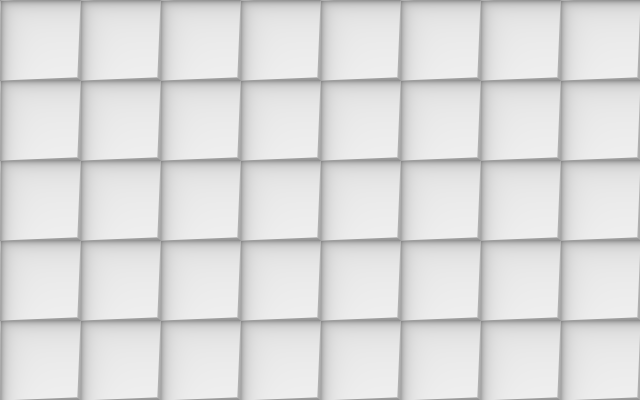
Give the GLSL for this pattern, as a Shadertoy shader.

```glsl
// Grid of pale tilted square tiles with bevelled lower-right sides and soft shadows.

const vec2  TILES         = vec2(8.0, 5.0);   // whole repeats across and down
const float GRID_SHIFT    = 0.010;            // grid offset right and down, in tiles
const float TILT          = 0.042;            // how far the free corner is pulled in
const float FACE_TOP      = 0.905;            // face brightness at its top edge
const float FACE_BOTTOM   = 0.938;            // face brightness at its bottom edge
const float SIDE_RIGHT    = 0.70;             // bevel brightness, right side
const float SIDE_BOTTOM   = 0.62;             // bevel brightness, bottom side
const float SIDE_FALLOFF  = 0.06;             // bevel darkening toward the groove
const float DEEPEST       = 0.54;             // darkest shadow allowed
const vec2  CONTACT_DEPTH = vec2(0.19, 0.22); // tight shadow: from left, from top
const vec2  SOFT_DEPTH    = vec2(0.13, 0.10); // wide shadow: from left, from top
const float CONTACT_WIDTH = 0.04;
const float SOFT_WIDTH    = 0.14;

// Face shade; q runs right and down from the tile's upper-left corner.
float faceShade(vec2 q) {
    vec2 shadow = CONTACT_DEPTH * exp(-q / CONTACT_WIDTH)
                + SOFT_DEPTH * exp(-q / SOFT_WIDTH);
    return max(mix(FACE_TOP, FACE_BOTTOM, q.y) - length(shadow), DEEPEST);
}

// Bevel shade; inset is the signed distance inside the right and bottom face edges.
float sideShade(vec2 q, vec2 inset, float pixel) {
    float mitre = smoothstep(-pixel, pixel, inset.x - inset.y);
    float side = mix(SIDE_RIGHT, SIDE_BOTTOM, mitre);
    float outward = clamp(max(-inset.x, -inset.y) / TILT, 0.0, 1.0);
    return side - SIDE_FALLOFF * outward;
}

void mainImage(out vec4 fragColor, in vec2 fragCoord) {
    vec2 uv = fragCoord / iResolution.xy;
    vec2 q = fract(vec2(uv.x, 1.0 - uv.y) * TILES - GRID_SHIFT);
    float pixel = TILES.y / iResolution.y;

    // Right and bottom edges slant inward toward their shared corner.
    vec2 inset = 1.0 - TILT * q.yx - q;
    float coverage = clamp(min(inset.x, inset.y) / pixel + 0.25, 0.0, 1.0);

    float shade = mix(sideShade(q, inset, pixel), faceShade(q), coverage);
    fragColor = vec4(vec3(shade), 1.0);
}
```
